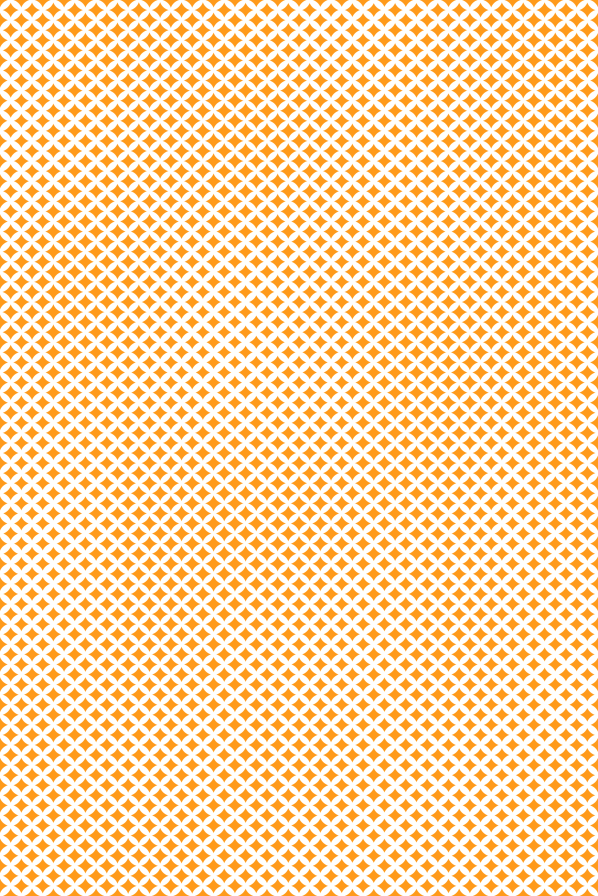
A Shadertoy shader for this pattern:

```glsl
// Lattice of orange four-pointed stars parted by white diagonal petals.
// Each star is the gap left between four circles on a diagonal grid; slow
// gradient noise varies star size slightly, and supersampling smooths edges.

const vec2 REPEATS = vec2(28.0, 44.5);   // star columns and rows on the canvas
const float ARC_CENTRE = 1.16;           // star centre to arc centre, grid units
const float STAR_WAIST = 0.285;          // star centre to nearest edge
const float SIZE_DRIFT = 0.03;           // strength of star size variation
const float DRIFT_SCALE = 0.09;          // noise cells per grid step
const vec3 ORANGE = vec3(1.0, 0.605, 0.1);
const vec3 WHITE = vec3(1.0, 1.0, 0.995);
const int SAMPLES = 4;                   // samples per pixel side
const float FOOTPRINT = 1.05;            // filter width in pixels

// Unit gradient direction for a noise lattice corner.
vec2 cornerGradient(vec2 corner) {
    float turn = fract(sin(dot(corner, vec2(127.1, 311.7))) * 43758.5);
    return vec2(cos(6.2832 * turn), sin(6.2832 * turn));
}

// Contribution of one corner to the noise.
float cornerRamp(vec2 cell, vec2 local, vec2 corner) {
    return dot(cornerGradient(cell + corner), local - corner);
}

float gradientNoise(vec2 p) {
    vec2 cell = floor(p);
    vec2 local = p - cell;
    vec2 blend = local * local * (3.0 - 2.0 * local);
    float bottom = mix(cornerRamp(cell, local, vec2(0.0, 0.0)),
                       cornerRamp(cell, local, vec2(1.0, 0.0)), blend.x);
    float top = mix(cornerRamp(cell, local, vec2(0.0, 1.0)),
                    cornerRamp(cell, local, vec2(1.0, 1.0)), blend.x);
    return mix(bottom, top, blend.y);
}

// Turns the rectangular repeat into a diagonal grid with stars on integers.
vec2 diagonalGrid(vec2 cell) {
    return vec2(cell.x + cell.y, cell.x - cell.y);
}

// Signed distance, positive inside a star with the given waist.
float starDistance(vec2 local, float arcCentre, float waist) {
    vec2 p = abs(local);
    float toSide = length(p - vec2(arcCentre, 0.0));
    float toTop = length(p - vec2(0.0, arcCentre));
    return min(toSide, toTop) - (arcCentre - waist);
}

// Star coverage at a canvas position, softened over the given width.
float starMask(vec2 canvas, float softness) {
    vec2 grid = diagonalGrid(vec2(canvas.x, 1.0 - canvas.y) * REPEATS);
    vec2 star = floor(grid + 0.5);
    float waist = STAR_WAIST + SIZE_DRIFT * gradientNoise(star * DRIFT_SCALE);
    float d = starDistance(grid - star, ARC_CENTRE, waist);
    return clamp(d / softness + 0.5, 0.0, 1.0);
}

void mainImage(out vec4 fragColor, in vec2 fragCoord) {
    // One sample's extent, measured on the diagonal grid
    vec2 cellPerPixel = REPEATS / iResolution.xy;
    float softness = FOOTPRINT * length(cellPerPixel) / float(SAMPLES);

    // Average coverage over the pixel
    float coverage = 0.0;
    for (int j = 0; j < SAMPLES; j++) {
        for (int i = 0; i < SAMPLES; i++) {
            vec2 offset = (vec2(i, j) + 0.5) / float(SAMPLES) - 0.5;
            vec2 position = fragCoord + FOOTPRINT * offset;
            coverage += starMask(position / iResolution.xy, softness);
        }
    }
    coverage /= float(SAMPLES * SAMPLES);

    fragColor = vec4(mix(WHITE, ORANGE, coverage), 1.0);
}
```
